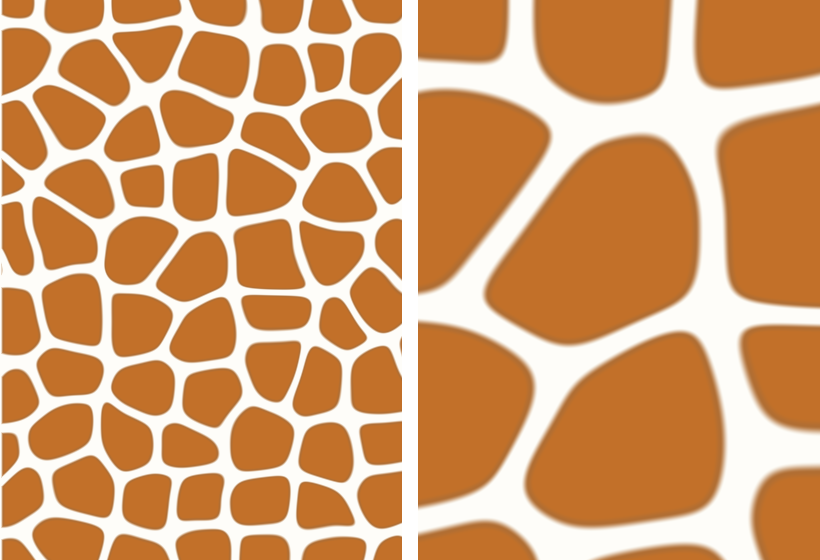
Left, the full canvas; right, a detail of the centre.
Reproduce this pattern procedurally as a Shadertoy shader.

```glsl
// Giraffe coat: rounded brown patches separated by an off-white net.
// A warped Voronoi diagram is inset from its borders; a smooth minimum over
// the border distances rounds the corners of every patch.

const float PATCHES_PER_HEIGHT = 8.9;
const float JITTER = 0.78;         // scatter of seeds inside their grid cell
const float INSET = 0.066;         // half the net width, in grid cells
const float SHARPNESS = 14.0;      // higher gives tighter patch corners
const float WARP = 0.20;           // waviness of the borders, in grid cells
const float EDGE_SOFTNESS = 0.0025; // in canvas heights
const float LEFT_MARGIN = 0.0035;

const vec3 NET_COLOR = vec3(0.995, 0.993, 0.975);
const vec3 PATCH_COLOR = vec3(0.76, 0.44, 0.16);
const vec3 RIM_COLOR = vec3(0.69, 0.43, 0.20);

// Integer hash: two values in 0..1 per lattice point.
vec2 hash2(vec2 cell) {
    uvec2 v = uvec2(ivec2(cell) + 4096);
    v = v * 1664525u + 1013904223u;
    v.x += v.y * 1664525u;
    v.y += v.x * 1664525u;
    v ^= v >> 16u;
    v.x += v.y * 1664525u;
    v.y += v.x * 1664525u;
    v ^= v >> 16u;
    return vec2(v & 65535u) / 65535.0;
}

// Smooth two-channel value noise.
vec2 noise2(vec2 p) {
    vec2 i = floor(p), f = fract(p);
    f = f * f * f * (f * (f * 6.0 - 15.0) + 10.0);
    vec2 low = mix(hash2(i), hash2(i + vec2(1, 0)), f.x);
    vec2 high = mix(hash2(i + vec2(0, 1)), hash2(i + vec2(1, 1)), f.x);
    return mix(low, high, f.y);
}

vec2 seedPoint(vec2 cell, float jitter) {
    return cell + 0.5 + jitter * (hash2(cell) - 0.5);
}

// Signed distance to the rounded, inset Voronoi patch (positive inside).
float patchDistance(vec2 p, float jitter, float inset, float sharpness) {
    vec2 home = floor(p), nearestCell = home, nearest = vec2(0.0);
    float best = 1e3;
    for (int y = -1; y <= 1; y++)
    for (int x = -1; x <= 1; x++) {
        vec2 cell = home + vec2(x, y);
        vec2 toSeed = seedPoint(cell, jitter) - p;
        float d = dot(toSeed, toSeed);
        if (d < best) {
            best = d;
            nearest = toSeed;
            nearestCell = cell;
        }
    }

    // Blend the distances to all bisectors, and their directions.
    float total = 0.0;
    vec2 slope = vec2(0.0);
    for (int y = -2; y <= 2; y++)
    for (int x = -2; x <= 2; x++) {
        if (x == 0 && y == 0) continue;
        vec2 other = seedPoint(nearestCell + vec2(x, y), jitter) - p;
        vec2 normal = normalize(other - nearest);
        float weight = exp(-sharpness * dot(0.5 * (nearest + other), normal));
        total += weight;
        slope += weight * normal;
    }
    float rounded = -log(total) / sharpness;
    return (rounded - inset) / max(length(slope) / total, 0.4);
}

void mainImage(out vec4 fragColor, in vec2 fragCoord) {
    vec2 uv = fragCoord / iResolution.y;
    vec2 p = uv * PATCHES_PER_HEIGHT + vec2(3.3, 7.6);
    p += WARP * (noise2(p * 1.3 + 31.0) - 0.5);

    float d = patchDistance(p, JITTER, INSET, SHARPNESS) / PATCHES_PER_HEIGHT;
    d = min(d, uv.x - LEFT_MARGIN);

    // Slightly dull rim, then a soft edge into the net.
    float soft = max(EDGE_SOFTNESS, 0.75 / iResolution.y);
    vec3 coat = mix(RIM_COLOR, PATCH_COLOR, smoothstep(0.002, 0.006, d));
    vec3 color = mix(NET_COLOR, coat, smoothstep(-soft, soft, d));
    fragColor = vec4(color, 1.0);
}
```
